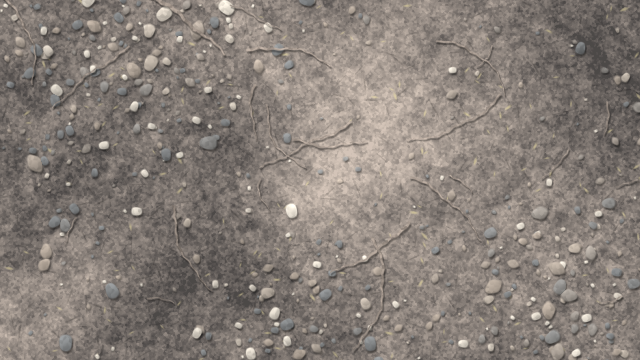
This texture is drawn by a WebGL 1 fragment shader. Its source:

```glsl
precision highp float;
// Dappled sandy ground strewn with pebbles, bent twigs, scratches and leaf flecks.
uniform vec2 u_resolution;

const vec3 SOIL_DARK = vec3(0.30, 0.285, 0.28);
const vec3 SOIL_LIGHT = vec3(0.83, 0.77, 0.72);
const vec3 STONE_GREY = vec3(0.52, 0.53, 0.535);
const vec3 STONE_TAN = vec3(0.69, 0.64, 0.59);
const vec3 STONE_PALE = vec3(0.88, 0.85, 0.80);
const vec3 TWIG = vec3(0.63, 0.58, 0.54);
const vec3 LEAF = vec3(0.82, 0.77, 0.60);
const vec2 SHADOW_SHIFT = vec2(0.003, -0.006);
const float PEBBLE_CELL = 0.056;
const float GRAVEL_CELL = 0.036;
const float CHIP_CELL = 0.02;
const float SCRATCH_CELL = 0.042;
const float FLECK_CELL = 0.021;
const float GRAIN_CELL = 0.03;
const float GRAIN_STRENGTH = 0.22;
const float WIDTH = 1.78;
const int TWIGS = 24;

vec2 hash2(vec2 p) {
  vec3 h = fract(p.xyx * vec3(0.1031, 0.1030, 0.0973));
  h += dot(h, h.yzx + 33.33);
  return fract((h.xx + h.yz) * h.zy);
}

mat2 turn(float a) { return mat2(cos(a), sin(a), -sin(a), cos(a)); }

float blob(vec2 p, vec2 centre, float radius) {
  vec2 q = (p - centre) / radius;
  return exp(-dot(q, q));
}

// Layered sines, each layer bent by the one before.
float sines(vec2 p) {
  float sum = 0.0, weight = 0.5;
  for (int i = 0; i < 6; i++) {
    p += 0.8 * sin(p.yx * 1.1 + float(i));
    sum += weight * sin(p.x) * sin(p.y);
    p = turn(0.65) * p * 1.9 + 3.7;
    weight *= 0.65;
  }
  return sum;
}

// Cellular noise with soft borders, centred on zero.
float grain(vec2 p) {
  vec2 home = floor(p);
  float sum = 0.0, total = 0.0;
  for (int j = -1; j <= 1; j++) {
    for (int i = -1; i <= 1; i++) {
      vec2 id = home + vec2(float(i), float(j));
      vec2 away = id + hash2(id + 7.0) - p;
      float weight = exp(-7.0 * dot(away, away));
      sum += weight * (hash2(id + 91.0).x - 0.5);
      total += weight;
    }
  }
  return sum / total;
}

// Where stones gather: upper left and along the lower right.
float crowding(vec2 p) {
  return blob(p, vec2(0.35, 0.9), 0.32) + 0.8 * blob(p, vec2(0.85, 0.08), 0.24)
       + blob(p, vec2(1.6, 0.13), 0.28);
}

// Jittered ovals: signed distance, offset in radii, and a random shade.
vec4 scatter(vec2 p, float cell, float seed, float stretch, float share, float crowd) {
  vec4 best = vec4(1.0, 0.0, 0.0, 0.0);
  vec2 home = floor(p / cell);
  for (int j = -1; j <= 1; j++) {
    for (int i = -1; i <= 1; i++) {
      vec2 id = home + vec2(float(i), float(j));
      vec2 place = hash2(id + seed), kind = hash2(id + seed + 57.0);
      vec2 look = hash2(id + seed + 131.0);
      vec2 centre = (id + 0.5 + 0.75 * (place - 0.5)) * cell;
      if (kind.x > share + crowd * crowding(centre)) continue;
      float size = cell * mix(0.2, 0.46, kind.y * kind.y);
      vec2 q = turn(6.28 * look.x) * (p - centre);
      q.y *= stretch;
      float lump = 1.0 + 0.14 * sin(q.x / size * 2.6 + look.y * 9.0) * cos(q.y / size * 2.2);
      float d = (length(q) - size * lump) / stretch;
      if (d < best.x) best = vec4(d, (p - centre) / size, look.y);
    }
  }
  return best;
}

// Signed distance to the closest bent, tapering twig.
float twigs(vec2 p) {
  float best = 1.0;
  for (int i = 0; i < TWIGS; i++) {
    vec2 place = hash2(vec2(float(i), 3.0)), form = hash2(vec2(float(i), 11.0));
    vec2 pose = hash2(vec2(float(i), 29.0));
    float reach = mix(0.03, 0.17, form.x * form.x);
    vec2 q = turn(3.14 * pose.x) * (p - vec2(WIDTH * pow(place.x, 0.65), pow(place.y, 0.75)));
    float along = clamp(q.x / reach, -1.0, 1.0);
    q.y += (form.y - 0.5) * 0.7 * reach * along * along;
    q.y += 0.004 * sin(q.x * 45.0 + 6.0 * pose.y) + 0.0015 * sin(q.x * 170.0);
    float thick = mix(0.0014, 0.0075, pose.y * form.x) * (0.7 - 0.3 * along);
    best = min(best, length(vec2(max(abs(q.x) - reach, 0.0), q.y)) - thick);
  }
  return best;
}

float sunlight(vec2 p) {
  float lit = 0.37 + 0.25 * sines(p * 4.0 + 2.0);
  p += 0.05 * sin(p.yx * 17.0);
  lit += 0.38 * blob(p, vec2(0.97, 0.50), 0.2) + 0.28 * blob(p, vec2(1.1, 0.8), 0.2);
  lit += 0.2 * blob(p, vec2(1.45, 0.48), 0.32) + 0.16 * blob(p, vec2(0.1, 0.08), 0.25);
  return lit - 0.13 * blob(p, vec2(0.5, 0.4), 0.25) - 0.24 * blob(p, vec2(1.75, 1.0), 0.3);
}

// Lays shaded stones with soft shadows over the ground colour.
vec3 addStones(vec3 ground, vec2 p, float cell, float seed, float share, float crowd, float lit) {
  float px = 1.0 / u_resolution.y;
  float shade = scatter(p - SHADOW_SHIFT * cell / PEBBLE_CELL, cell, seed, 1.35, share, crowd).x;
  ground *= 1.0 - 0.42 * smoothstep(0.004, -0.004, shade);
  vec4 stone = scatter(p, cell, seed, 1.35, share, crowd);
  vec3 tint = mix(STONE_GREY, STONE_TAN, smoothstep(0.2, 0.6, stone.w));
  tint = mix(tint, STONE_PALE, smoothstep(0.65, 0.9, stone.w));
  tint *= 0.8 + 0.45 * lit + 0.2 * dot(stone.yz, vec2(-0.4, 0.9)) + 0.16 * grain(p * 110.0);
  return mix(ground, tint, smoothstep(px, -px, stone.x));
}

void main() {
  vec2 p = gl_FragCoord.xy / u_resolution.y;
  float px = 1.0 / u_resolution.y;
  float lit = sunlight(p);

  // Soil: rough relief, three sizes of grain and a faint chevron tread.
  float clods = grain(p / GRAIN_CELL) + grain(p / GRAIN_CELL * 2.3 + 40.0)
              + 1.3 * grain(p / GRAIN_CELL * 5.0 + 80.0);
  float tread = sin((p.y - 0.5 * abs(p.x - 0.68)) * 330.0) * blob(p, vec2(0.68, 0.43), 0.045);
  float tone = lit + 0.1 * sines(p * 30.0) + GRAIN_STRENGTH * clods + 0.1 * tread;
  vec3 color = mix(SOIL_DARK, SOIL_LIGHT, clamp(tone, 0.0, 1.0));

  // Thin dark scratches and pale leaf flecks.
  float scratch = scatter(p, SCRATCH_CELL, 17.0, 9.0, 0.3, 0.0).x;
  color *= 1.0 - 0.2 * smoothstep(px, -px, scratch);
  float fleck = scatter(p, FLECK_CELL, 83.0, 2.8, 0.035, 0.0).x;
  color = mix(color, LEAF * (0.8 + 0.4 * lit), 0.8 * smoothstep(px, -px, fleck));

  color = addStones(color, p, CHIP_CELL, 23.0, 0.015, 0.1, lit);
  color = addStones(color, p, GRAVEL_CELL, 41.0, 0.04, 0.25, lit);
  color = addStones(color, p, PEBBLE_CELL, 5.0, 0.07, 0.55, lit);

  // Twigs and their shadows.
  color *= 1.0 - 0.36 * smoothstep(0.004, -0.003, twigs(p - SHADOW_SHIFT));
  float twig = twigs(p);
  vec3 bark = TWIG * (0.78 + 0.5 * lit + 0.35 * grain(p * 130.0));
  color = mix(color, bark, smoothstep(px, -px, twig));
  gl_FragColor = vec4(clamp(color, 0.0, 1.0), 1.0);
}
```
